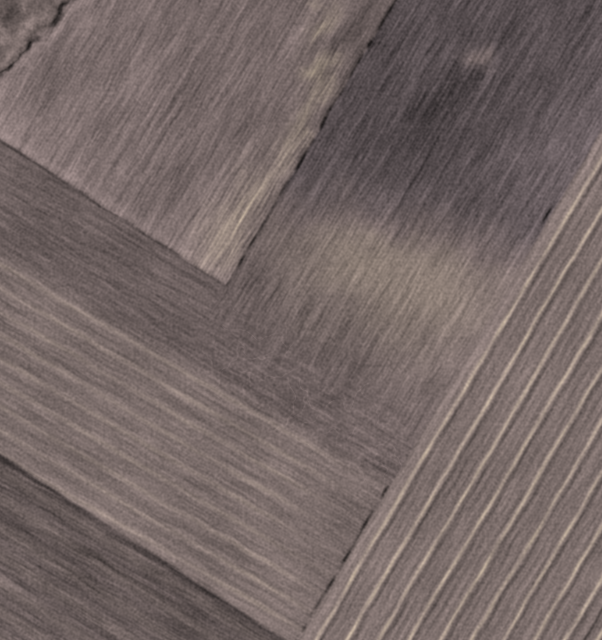
Reproduce this texture procedurally as a Shadertoy shader.

```glsl
// Aerial view of ploughed fields: streaked soil, pale ridges, ditches and worn patches.

// Axes of the long furrows and the cross furrows
const vec2 LONG_DIR = vec2(0.51, 0.86), LONG_NORMAL = vec2(0.86, -0.51);
const vec2 CROSS_DIR = vec2(0.839, -0.545), CROSS_NORMAL = vec2(0.545, 0.839);
// Field borders, as distances along the normals
const float DITCH = 0.022, RIDGE_EDGE = 0.402, UPPER_EDGE = 0.656, LOWER_EDGE = 0.243;
const float RIDGE_PERIOD = 0.042, RIDGE_START = 0.424, BAND_PERIOD = 0.031;
const float EDGE_SOFT = 0.003, GRAIN = 0.085, FURROW = 1.5, TAU = 6.2832;
const vec3 EARTH = vec3(1, 0.885, 0.872), STRAW = vec3(1, 0.91, 0.8);
const vec3 SLATE = vec3(1, 0.9, 0.935);

vec2 gradient(vec2 cell) {
    vec3 h = fract(cell.xyx * vec3(0.1031, 0.1030, 0.0973));
    h += dot(h, h.yzx + 33.33);
    return fract((h.xx + h.yz) * h.zy) * 2.0 - 1.0;
}

float noise(vec2 p) {
    vec2 i = floor(p), f = fract(p), k = vec2(0, 1);
    vec2 u = f * f * (3.0 - 2.0 * f);
    float low = mix(dot(gradient(i), f), dot(gradient(i + k.yx), f - k.yx), u.x);
    float high = mix(dot(gradient(i + k), f - k), dot(gradient(i + 1.0), f - 1.0), u.x);
    return mix(low, high, u.y);
}

float fbm(vec2 p) {
    float sum = 0.0, gain = 1.0;
    for (int i = 0; i < 4; i++) {
        sum += gain * noise(p);
        p = p * 2.03 + 17.3;
        gain *= 0.55;
    }
    return sum;
}

// Fine furrows: noise stretched along the first axis
float streaks(vec2 q) {
    return FURROW * (0.8 * noise(q * vec2(6, 70)) + 1.2 * noise(q * vec2(11, 140) + 31.0)
         + 1.3 * noise(q * vec2(24, 240) + 57.0));
}

float side(float d) { return smoothstep(-EDGE_SOFT, EDGE_SOFT, d); }
float line(float d, float width) { return exp(-d * d / (width * width)); }

// Soft ellipse with its first radius along the long furrows
float blob(vec2 p, float x, float y, float rx, float ry) {
    vec2 o = p - vec2(x, y);
    o = vec2(dot(o, LONG_DIR), dot(o, LONG_NORMAL)) / vec2(rx, ry);
    return exp(-dot(o, o));
}

// Each field returns (tone, warmth)
vec2 upperField(vec2 p, vec2 w, float furrow, float b) {
    float worn = blob(w, 0.5, 0.885, 0.025, 0.018)
        + 0.8 * blob(w, 0.495, 0.965, 0.04, 0.014)
        + 0.7 * blob(w, 0.475, 0.81, 0.07, 0.015)
        + 0.5 * blob(w, 0.395, 0.69, 0.085, 0.034)
        + 0.4 * blob(w, 0.345, 0.625, 0.07, 0.04);
    worn *= 0.9 + 0.4 * furrow;
    float tone = 0.455 + 0.055 * furrow + 0.06 * fbm(p * 7.0);
    tone += 0.04 * smoothstep(0.16, 0.0, b - UPPER_EDGE) + 0.03 * smoothstep(0.3, 0.0, p.x);
    tone -= 0.07 * blob(w, 0.56, 0.94, 0.12, 0.04);
    return vec2(tone + 0.16 * worn, 0.8 * worn);
}

vec2 darkField(vec2 p, vec2 w, float furrow) {
    float top = smoothstep(0.6, 0.72, w.y + 0.2 * (p.x - 0.58));
    float pale = blob(w, 0.56, 0.595, 0.1, 0.11) + 0.75 * blob(w, 0.7, 0.535, 0.11, 0.085);
    float spot = blob(w, 0.742, 0.915, 0.025, 0.015);
    float tone = mix(0.405, 0.345, top) + 0.052 * furrow + 0.04 * fbm(p * 6.0);
    tone += 0.135 * pale * (1.0 - 0.6 * top) + 0.14 * spot;
    tone += 0.06 * smoothstep(0.25, 0.4, dot(p, LONG_NORMAL));
    tone -= 0.085 * blob(w, 0.685, 0.825, 0.075, 0.045);
    return vec2(tone, 0.5 * pale + 0.7 * spot - 0.7 * top);
}

vec2 crossField(vec2 p, float furrow, float b) {
    float tilted = b - 0.055 * p.x + 0.002 * noise(p * 6.0);
    float banded = smoothstep(0.525, 0.49, tilted);
    float wave = 0.5 + 0.5 * cos(TAU * (tilted - 0.492) / BAND_PERIOD);
    float bands = pow(wave, 5.0) * (0.8 + noise(p * 9.0)) * smoothstep(0.58, 0.42, p.x);
    float tone = 0.41 + 0.045 * furrow + 0.04 * fbm(p * 8.0);
    return vec2(tone + banded * (0.065 + 0.085 * bands), banded * (0.1 + 0.25 * bands));
}

vec2 lowerField(vec2 p, float furrow, float b) {
    float wave = 0.5 + 0.5 * cos(TAU * b / 0.037);
    float tone = 0.365 + 0.055 * furrow + 0.035 * wave * wave + 0.04 * fbm(p * 7.0);
    return vec2(tone + 0.05 * smoothstep(0.2, 0.06, b), 0.12 * wave);
}

vec2 ridgeField(vec2 p, float furrow, float along, float a) {
    float bent = (a + 0.003 * noise(vec2(along * 6.0, a * 9.0)) - RIDGE_START) / RIDGE_PERIOD;
    float d = (fract(bent + 0.5) - 0.5) * RIDGE_PERIOD;
    float crest = line(d, 0.0034) * (0.85 + 0.9 * noise(vec2(along * 26.0, a * 24.0)));
    float tone = 0.49 + 0.04 * furrow + 0.03 * fbm(p * 6.0) + 0.02 * cos(TAU * bent * 3.0);
    tone += 0.2 * crest - 0.07 * line(d - 0.0075, 0.004) + 0.05 * line(a - 0.412, 0.01);
    return vec2(tone, 0.12 + 0.6 * crest);
}

void mainImage(out vec4 fragColor, in vec2 fragCoord) {
    vec2 p = fragCoord / iResolution.y;
    vec2 w = p + 0.035 * vec2(fbm(p * 14.0), fbm(p * 14.0 + 40.0));
    float wobble = 0.003 * noise(p * 22.0), along = dot(p, LONG_DIR);
    float a = dot(p, LONG_NORMAL) + wobble, b = dot(p, CROSS_NORMAL) + wobble;
    float longFurrow = streaks(vec2(along, a));
    float crossFurrow = streaks(vec2(dot(p, CROSS_DIR), b - 0.05 * p.x));

    // Fields, laid over one another
    float left = side(DITCH - a), above = side(b - UPPER_EDGE), inner = side(RIDGE_EDGE - a);
    vec2 soil = crossField(p, crossFurrow, b);
    float dark = smoothstep(0.57, 0.65, b + 0.05 * fbm(p * 9.0)) * (1.0 - left);
    soil = mix(soil, darkField(p, w, longFurrow), dark);
    soil = mix(soil, upperField(p, w, longFurrow, b), left * above);
    soil = mix(soil, lowerField(p, crossFurrow, b), side(LOWER_EDGE - b));
    soil = mix(ridgeField(p, longFurrow, along, a), soil, inner);

    // Curled wheel marks on the headland
    float curl = line(noise(w * 18.0), 0.04) + line(noise(w * 27.0 + 9.0), 0.04);
    soil.x += 0.04 * curl * line(b - 0.58, 0.07) * smoothstep(0.0, 0.08, a) * inner;

    // Ditches and pale verges
    float broken = clamp(0.6 + 1.8 * noise(p * 50.0), 0.0, 1.0);
    float ditches = line(a - DITCH, 0.0028) * above * broken
        + 0.5 * line(b - UPPER_EDGE, 0.003) * left * broken
        + 0.35 * line(b - LOWER_EDGE + 0.004, 0.005) * inner
        + line(a - RIDGE_EDGE + 0.003, 0.003) * smoothstep(0.27, 0.23, p.y) * broken
        + line(a - 0.397, 0.0025) * line(p.y - 0.665, 0.015) + 0.7 * line(a - 0.785, 0.003);
    float verges = line(b - UPPER_EDGE - 0.01, 0.007) * left
        + line(b - LOWER_EDGE - 0.01, 0.008) * inner;
    soil.x += 0.04 * verges - 0.24 * ditches;

    // Rough corner beyond a diagonal ditch
    float c = dot(w - vec2(0, 0.885), vec2(0.725, -0.688));
    soil = mix(soil, vec2(0.41 + 0.2 * fbm(p * 32.0), 0.1), side(-c));
    soil.x += 0.09 * line(c - 0.014, 0.01) + 0.1 * line(c + 0.021, 0.009);
    soil.x -= 0.27 * line(c, 0.006) * broken;

    // Clods, then tint by warmth
    soil.x += GRAIN * (noise(p * 230.0) + 0.6 * noise(p * 120.0));
    vec3 tint = mix(EARTH, STRAW, clamp(soil.y, 0.0, 1.0));
    tint = mix(tint, SLATE, clamp(-soil.y, 0.0, 1.0));
    fragColor = vec4(clamp(soil.x, 0.12, 0.8) * tint, 1);
}
```
